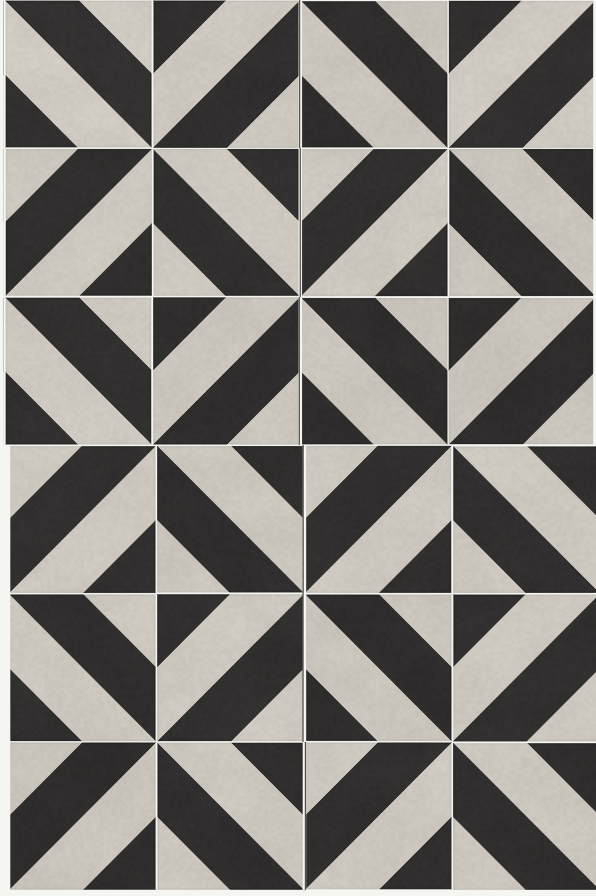
This pattern is drawn by a WebGL 1 fragment shader. Its source:

```glsl
precision highp float;
// Cement tiles, 4 by 6, whose diagonal black and cream bands form nested diamonds.

uniform vec2 u_resolution;

// Lengths are in tile widths; rows count down from the top.
const vec2 TILES = vec2(4.031, 6.038);       // tiles spanned by the canvas
const vec3 CREAM = vec3(0.80, 0.78, 0.745);
const vec3 BLACK = vec3(0.19, 0.182, 0.18);
const vec3 GROUT = vec3(0.96, 0.96, 0.945);
const vec3 CRACK = vec3(0.12, 0.11, 0.10);
const float SLIP_ROW = 3.0;                  // rows from here on are shifted right
const float SHIFT_TOP = 0.031;
const float SHIFT_BOTTOM = 0.059;
const float MARGIN_TOP = 0.024;              // bare strip at the left
const float MARGIN_BOTTOM = 0.070;
const float RIGHT_END = 4.012;               // right end of the upper rows
const float JOINT = 0.006;                   // half width of a joint
const float JOINT_VARIATION = 0.005;
const float SEAM = 0.012;                    // half width of the middle seam
const float CRACK_WIDTH = 0.004;
const float EDGE_DARKENING = 0.30;
const float EDGE_REACH = 0.025;
const float TILE_VARIATION = 0.025;
const float MOTTLE = 0.025;
const float GRAIN = 0.03;

float hash(vec2 p) {
  vec3 q = fract(vec3(p.xyx) * 0.1031);
  q += dot(q, q.yzx + 33.33);
  return fract((q.x + q.y) * q.z);
}

float noise(vec2 p) {
  vec2 i = floor(p);
  vec2 f = fract(p);
  f = f * f * (3.0 - 2.0 * f);
  float low = mix(hash(i), hash(i + vec2(1.0, 0.0)), f.x);
  float high = mix(hash(i + vec2(0.0, 1.0)), hash(i + vec2(1.0, 1.0)), f.x);
  return mix(low, high, f.y);
}

// 1 inside a black band, 0 inside a cream band
float bandMask(vec2 cell, vec2 uv, float aa) {
  float falling = 1.0 - mod(cell.x + cell.y, 2.0);
  float across = mix(uv.x + uv.y, uv.x - uv.y + 1.0, falling);
  float edge = abs(fract(across + 0.25) - 0.5) - 0.25;
  float black = 1.0 - smoothstep(-aa, aa, edge);
  return mix(black, 1.0 - black, mod(cell.y, 2.0));
}

// distance to the nearest tile edge, each edge uneven by its own amount
float edgeDistance(vec2 cell, vec2 uv) {
  float left = uv.x - JOINT_VARIATION * (hash(cell + 11.0) - 0.5);
  float right = 1.0 - uv.x - JOINT_VARIATION * (hash(cell + 23.0) - 0.5);
  float top = uv.y - JOINT_VARIATION * (hash(cell + 37.0) - 0.5);
  float bottom = 1.0 - uv.y - JOINT_VARIATION * (hash(cell + 51.0) - 0.5);
  return min(min(left, right), min(top, bottom));
}

vec3 tileColor(vec2 cell, vec2 uv, vec2 p, float edge, float aa) {
  float black = bandMask(cell, uv, aa);
  vec3 color = mix(CREAM, BLACK, black);

  // Uneven firing, soft mottling and fine grain
  float tone = TILE_VARIATION * (hash(cell + 71.0) - 0.5);
  tone += MOTTLE * (noise(p * 5.0) - 0.5);
  tone += GRAIN * (noise(p * 45.0) - 0.5);
  color += tone * mix(1.0, 0.6, black);

  // Darker rim, strongest on the black bands
  float rim = 1.0 - smoothstep(0.0, EDGE_REACH, edge);
  return color * (1.0 - EDGE_DARKENING * rim * mix(0.25, 1.0, black));
}

void main() {
  vec2 p = gl_FragCoord.xy / u_resolution * TILES;
  p.y = TILES.y - p.y;
  float aa = 0.7 * TILES.x / u_resolution.x;

  // Tile grid with the lower rows slipped sideways
  float slipped = step(SLIP_ROW, p.y);
  vec2 grid = p - vec2(mix(SHIFT_TOP, SHIFT_BOTTOM, slipped), 0.0);
  vec2 cell = floor(grid);
  vec2 uv = grid - cell;
  float edge = edgeDistance(cell, uv);
  vec3 color = tileColor(cell, uv, p, edge, aa);

  // Pale joints
  color = mix(GROUT, color, smoothstep(JOINT - aa, JOINT + aa, edge));

  // Wider middle seam with a dark crack wandering from row to row
  float seam = grid.x - 2.0;
  color = mix(GROUT, color, smoothstep(SEAM - aa, SEAM + aa, abs(seam)));
  float wander = SEAM * (1.6 * hash(vec2(cell.y, 5.0)) - 0.8);
  float crack = abs(seam - wander) - CRACK_WIDTH;
  color = mix(color, CRACK, 0.8 * (1.0 - smoothstep(-aa, aa, crack)));

  // Bare margins left, right and below
  float inset = p.x - mix(MARGIN_TOP, MARGIN_BOTTOM, slipped);
  inset = min(inset, mix(RIGHT_END, TILES.x + 1.0, slipped) - p.x);
  inset = min(inset, 6.0 - p.y);
  color = mix(GROUT, color, smoothstep(-aa, aa, inset));

  gl_FragColor = vec4(color, 1.0);
}
```
